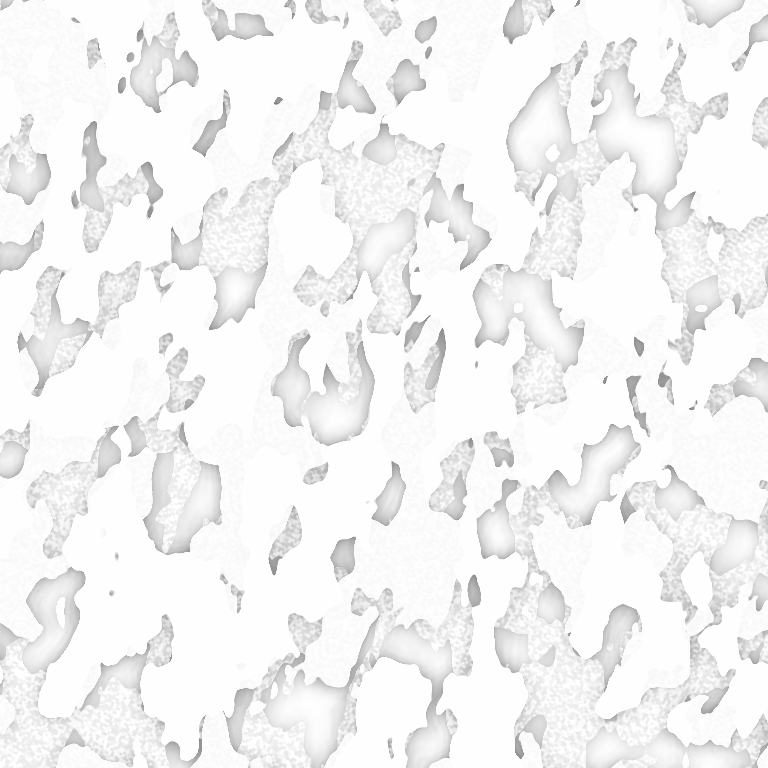
This texture is drawn by a WebGL 2 fragment shader. Its source:

```glsl
#version 300 es
precision highp float;
// Flaking white plaster: three ragged plates are stacked over a smooth floor.
// Each plate is a thresholded noise field; lower levels are shaded by a spiral
// of height samples, and the middle levels carry a fine stippled grain.
uniform vec2 u_resolution;
out vec4 fragColor;

float hash(vec2 p) {
    return fract(sin(dot(p, vec2(127.1, 311.7))) * 43758.5453);
}

float noise(vec2 p) {
    vec2 cell = floor(p), f = fract(p);
    f = f * f * (3.0 - 2.0 * f);
    return mix(mix(hash(cell), hash(cell + vec2(1, 0)), f.x),
               mix(hash(cell + vec2(0, 1)), hash(cell + vec2(1, 1)), f.x), f.y);
}

// Upright, slightly leaning blobs with lobed outlines
float blobs(vec2 p, float seed) {
    vec2 q = vec2(p.x - 0.15 * p.y, p.y) * vec2(22.0, 13.5) + seed;
    mat2 turn = mat2(0.8, 0.6, -0.6, 0.8);
    float sum = 0.0, weight = 0.58;
    for (int i = 0; i < 3; i++) {
        sum += weight * noise(q);
        q = turn * q * 2.05 + 7.3;
        weight *= 0.44;
    }
    return sum / 0.947;
}

float plate(vec2 p, float seed, float level, float soft) {
    return smoothstep(level - soft, level + soft, blobs(p, seed));
}

// Surface height: floor 0, grainy plate 0.5, upper plate 0.93, top plate 1
float height(vec2 p, float soft) {
    float top = plate(p, 3.7, 0.55, soft);
    if (top >= 1.0) return 1.0;
    float upper = plate(p, 41.2, 0.535, soft);
    float h = 0.93;
    if (upper < 1.0) {
        h = mix(0.5 * plate(p, 83.9, 0.46, soft), 0.93, upper);
    }
    return mix(h, 1.0, top);
}

// Mean rise of the surroundings above the given height
float occlusion(vec2 p, float h) {
    const int TAPS = 28;
    float sum = 0.0;
    for (int i = 0; i < TAPS; i++) {
        float angle = 2.39996 * float(i);
        float radius = 0.027 * (float(i) + 0.5) / float(TAPS);
        vec2 tap = p + radius * vec2(cos(angle), sin(angle));
        sum += max(height(tap, 0.04) - h, 0.0);
    }
    return sum / float(TAPS);
}

void main() {
    vec2 uv = gl_FragCoord.xy / u_resolution.y;

    // Gentle warp to make the outlines wander
    vec2 p = uv + 0.014 * (vec2(noise(uv * 28.0), noise(uv * 28.0 + 50.0)) - 0.5);

    float h = height(p, 4.0 / u_resolution.y);
    float shade = h < 1.0 ? occlusion(p, h) : 0.0;

    // Fine flecks, strongest on the middle plate and absent on floor and top
    mat2 turn = mat2(0.88, 0.47, -0.47, 0.88);
    float fleck = smoothstep(0.15, 0.85, noise(turn * uv * 300.0));
    float grain = 4.0 * h * (1.0 - h) * (0.075 + 0.3 * shade);

    float tone = 0.995 - min(0.6 * pow(shade, 1.25), 0.42);
    tone -= grain * (fleck - 0.1);
    fragColor = vec4(vec3(clamp(tone, 0.0, 1.0)), 1.0);
}
```
